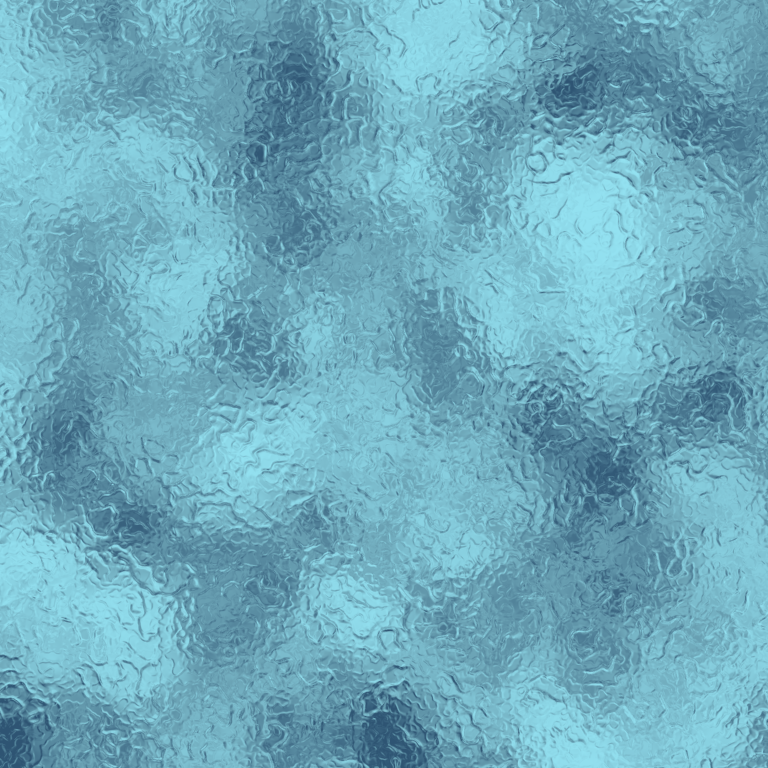
This texture is drawn by a three.js fragment shader. Its source:

```glsl
// Frosted blue glass: soft cloudy tones refracted by small worm-shaped ridges.
varying vec2 vUv;

const vec3 DEEP_BLUE = vec3(0.18, 0.33, 0.45);
const vec3 MID_TEAL = vec3(0.42, 0.64, 0.71);
const vec3 PALE_CYAN = vec3(0.58, 0.89, 0.95);
const float MID_STOP = 0.6;         // tone at which the ramp reaches MID_TEAL

const float CLOUD_SCALE = 4.9;      // cloud cells across the canvas
const float CLOUD_GAIN = 0.58;
const float TONE_LEVEL = 0.69;
const float TONE_CONTRAST = 0.71;
const float TONE_SKEW = 0.42;       // widens the dark end, holds back the light end

const float WORM_SCALE = 40.0;      // coarse ridge cells across the canvas
const float WORM_WIDTH = 0.15;
const float WORM_BEND = 0.18;       // refraction reach in canvas units
const float GRAIN_SCALE = 72.0;     // fine ridge cells across the canvas
const float GRAIN_WIDTH = 0.17;
const float GRAIN_BEND = 0.07;
const float PATCH_SCALE = 19.0;     // breaks the ridges into short pieces

const float SAMPLE_STEP = 0.0009;   // antialiasing spacing in canvas units
const mat2 TURN = mat2(0.8, 0.6, -0.6, 0.8);

// Unit gradient vector for a lattice corner.
vec2 cornerGradient(vec2 cell) {
  vec3 q = fract(vec3(cell.xyx) * vec3(0.1031, 0.1030, 0.0973));
  q += dot(q, q.yzx + 33.33);
  float angle = 6.28318 * fract((q.x + q.y) * q.z);
  return vec2(cos(angle), sin(angle));
}

// Gradient noise: value in x, its slope in yz.
vec3 gradientNoise(vec2 p) {
  vec2 cell = floor(p);
  vec2 f = fract(p);
  vec2 u = f * f * f * (f * (f * 6.0 - 15.0) + 10.0);
  vec2 du = 30.0 * f * f * (f * (f - 2.0) + 1.0);
  vec2 ga = cornerGradient(cell);
  vec2 gb = cornerGradient(cell + vec2(1.0, 0.0));
  vec2 gc = cornerGradient(cell + vec2(0.0, 1.0));
  vec2 gd = cornerGradient(cell + vec2(1.0, 1.0));
  float a = dot(ga, f);
  float b = dot(gb, f - vec2(1.0, 0.0));
  float c = dot(gc, f - vec2(0.0, 1.0));
  float d = dot(gd, f - vec2(1.0, 1.0));
  float twist = a - b - c + d;
  float value = a + u.x * (b - a) + u.y * (c - a) + u.x * u.y * twist;
  vec2 slope = ga + u.x * (gb - ga) + u.y * (gc - ga)
             + u.x * u.y * (ga - gb - gc + gd)
             + du * (u.yx * twist + vec2(b, c) - a);
  return vec3(value, slope);
}

// Layered cloud field behind the glass.
float clouds(vec2 p) {
  float sum = 0.0;
  float weight = 1.0;
  p = p * CLOUD_SCALE + vec2(23.7, 41.3);
  for (int octave = 0; octave < 4; octave++) {
    sum += weight * gradientNoise(p).x;
    weight *= CLOUD_GAIN;
    p = TURN * p * 2.03 + vec2(17.1, 9.2);
  }
  return sum;
}

// Slope of rounded ridges that follow the zero lines of a noise field.
vec2 ridgeSlope(vec2 p, float width) {
  vec3 field = gradientNoise(p);
  vec3 wiggle = gradientNoise(p * 2.0 + 5.3);
  float across = (field.x + 0.3 * wiggle.x) / width;
  vec2 slope = field.yz + 0.6 * wiggle.yz;
  return across * exp(-across * across) * slope;
}

// Sideways shift of the view through the glass.
vec2 refraction(vec2 p) {
  float piece = gradientNoise(p * PATCH_SCALE + 71.0).x;
  float wormMask = smoothstep(-0.3, 0.2, piece);
  float grainMask = 1.0 - 0.6 * smoothstep(0.0, 0.4, piece);
  vec2 worms = ridgeSlope(TURN * p * WORM_SCALE + 31.0, WORM_WIDTH);
  vec2 grain = ridgeSlope(p * GRAIN_SCALE + 87.0, GRAIN_WIDTH);
  return worms * TURN * WORM_BEND * wormMask + grain * GRAIN_BEND * grainMask;
}

vec3 glassColor(vec2 p) {
  float cloud = clouds(p + refraction(p));
  float tone = TONE_LEVEL + TONE_CONTRAST * cloud - TONE_SKEW * cloud * cloud;
  tone = clamp(tone, 0.0, 1.0);
  vec3 shade = mix(DEEP_BLUE, MID_TEAL, min(tone / MID_STOP, 1.0));
  return mix(shade, PALE_CYAN, max((tone - MID_STOP) / (1.0 - MID_STOP), 0.0));
}

void main() {
  // Average a small grid of samples to smooth the ridge edges.
  vec3 color = vec3(0.0);
  for (int y = 0; y < 2; y++) {
    for (int x = 0; x < 2; x++) {
      vec2 offset = (vec2(float(x), float(y)) - 0.5) * SAMPLE_STEP;
      color += glassColor(vUv + offset);
    }
  }
  gl_FragColor = vec4(color * 0.25, 1.0);
}
```
